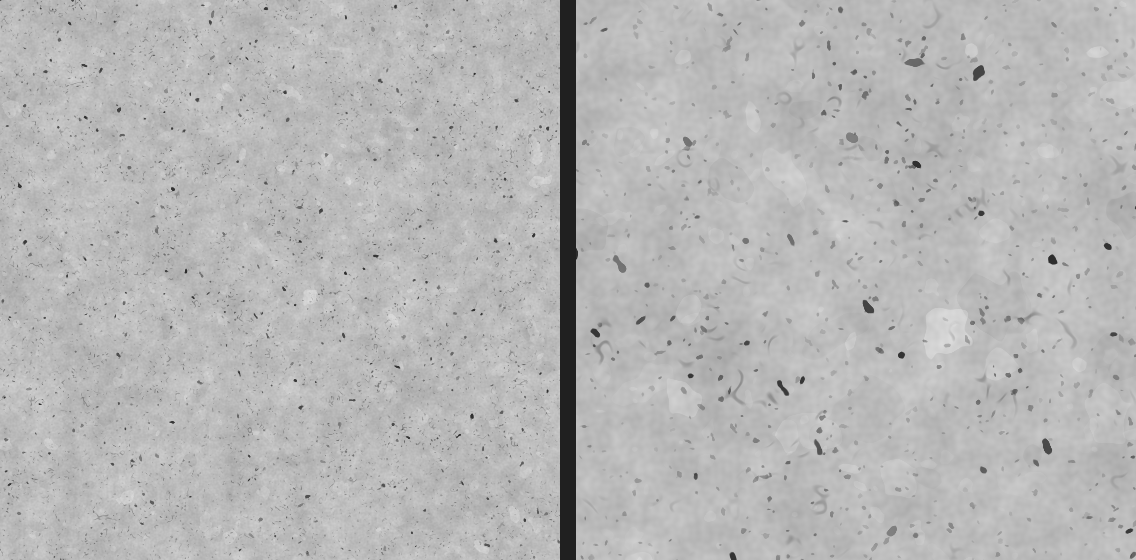
Left, the full canvas; right, a detail of the centre.
Write a Shadertoy shader that draws this texture.

```glsl
#define BASE_GRAY 0.733
#define CLOUD_CONTRAST 0.052
#define GRAIN_CONTRAST 0.048
#define CHIP_CELLS 30.0
#define CHIP_DENSITY 0.42
#define CHIP_LIGHT 0.085
#define PIT_CELLS 62.0
#define PIT_DENSITY 0.10
#define PIT_DARK 0.56
#define FLECK_CELLS 165.0
#define FLECK_DENSITY 0.21
#define FLECK_DARK 0.36

vec3 hash3(vec2 p) {
    vec3 q = fract(p.xyx * vec3(0.1031, 0.1030, 0.0973));
    q += dot(q, q.yxz + 33.33);
    return fract((q.xxy + q.yzz) * q.zyx);
}

vec2 gradient(vec2 cell) {
    float angle = 6.2832 * hash3(cell).x;
    return vec2(cos(angle), sin(angle));
}

float gradientNoise(vec2 p) {
    vec2 i = floor(p), f = fract(p);
    vec2 u = f * f * f * (f * (f * 6.0 - 15.0) + 10.0);
    vec2 e = vec2(0.0, 1.0);
    float a = dot(gradient(i), f);
    float b = dot(gradient(i + e.yx), f - e.yx);
    float c = dot(gradient(i + e.xy), f - e.xy);
    float d = dot(gradient(i + e.yy), f - e.yy);
    return mix(mix(a, b, u.x), mix(c, d, u.x), u.y);
}

// Strength of randomly turned, ragged grains; radii are fractions of a cell
float scatter(vec2 uv, float cells, float density, vec2 radii, float ragged, float seed) {
    vec2 p = uv * cells;
    vec2 home = floor(p);
    float pixel = cells / iResolution.y;
    float warp = ragged * gradientNoise(p * 2.6 + seed);
    float strength = 0.0;
    for (int y = -1; y <= 1; y++) {
        for (int x = -1; x <= 1; x++) {
            vec2 cell = home + vec2(x, y);
            vec3 place = hash3(cell + seed);
            vec3 shape = hash3(cell + seed + 57.3);
            if (place.z > density) continue;
            float angle = 6.2832 * shape.x;
            float c = cos(angle), s = sin(angle);
            vec2 d = mat2(c, -s, s, c) * (p - cell - place.xy);
            float radius = mix(radii.x, radii.y, shape.y * shape.y);
            d *= vec2(mix(0.55, 1.0, shape.z), mix(1.6, 1.0, shape.z));
            // Blend of a round and a faceted outline
            float facet = max(abs(d.x) + 0.4 * abs(d.y), abs(d.y) + 0.25 * d.x);
            float dist = mix(length(d), facet, 0.5) - radius * (1.0 + warp);
            float cover = 1.0 - smoothstep(-0.7 * pixel, 0.7 * pixel, dist);
            float tone = mix(0.3, 1.0, fract(shape.x * 7.0 + place.x * 5.0));
            strength = max(strength, cover * tone);
        }
    }
    return strength;
}

void mainImage(out vec4 fragColor, in vec2 fragCoord) {
    vec2 uv = fragCoord / iResolution.y;

    // Cloudy cement, from broad patches to fine grain
    float broad = gradientNoise(uv * 6.0 + 3.7);
    float patches = gradientNoise(uv * 17.0 + 21.3);
    vec2 drift = 0.008 * vec2(patches, gradientNoise(uv * 20.0 + 9.1));
    float mottle = gradientNoise((uv + drift) * 42.0 + 40.2);
    float fine = gradientNoise((uv + drift) * 105.0 + 71.9);
    float grain = gradientNoise(uv * 230.0 + 13.4);
    float gray = BASE_GRAY + CLOUD_CONTRAST * (0.8 * broad + patches + 0.9 * mottle);
    gray += GRAIN_CONTRAST * (0.7 * fine + 0.8 * grain);

    // Pale and slightly dark stone chips
    float pale = scatter(uv, CHIP_CELLS, CHIP_DENSITY, vec2(0.12, 0.46), 0.7, 11.0);
    float crumbs = scatter(uv, CHIP_CELLS * 2.3, CHIP_DENSITY, vec2(0.10, 0.38), 0.8, 83.0);
    float dull = scatter(uv, CHIP_CELLS * 0.8, CHIP_DENSITY * 0.6, vec2(0.15, 0.5), 0.8, 139.0);
    gray += CHIP_LIGHT * (0.75 * pale * pale + 0.4 * crumbs * crumbs - 0.4 * dull);

    // Broken hairline stains gathered in loose clusters
    float cluster = smoothstep(-0.2, 0.4, gradientNoise(uv * 13.0 + 54.6));
    float vein = gradientNoise((uv + drift) * 85.0 + 31.5);
    float gaps = gradientNoise(uv * 62.0 + 92.8);
    float hairline = (1.0 - smoothstep(0.02, 0.13, abs(vein))) * smoothstep(0.16, 0.42, gaps);
    gray -= 0.17 * hairline * cluster;

    // Small flecks and larger dark pits
    float flecks = scatter(uv, FLECK_CELLS, FLECK_DENSITY, vec2(0.11, 0.30), 0.9, 207.0);
    float pits = scatter(uv, PIT_CELLS, PIT_DENSITY, vec2(0.09, 0.23), 1.1, 311.0);
    gray -= FLECK_DARK * flecks * mix(0.45, 1.0, cluster);
    gray = min(gray, mix(gray, BASE_GRAY - PIT_DARK, pits));

    fragColor = vec4(vec3(clamp(gray, 0.0, 1.0)), 1.0);
}
```
